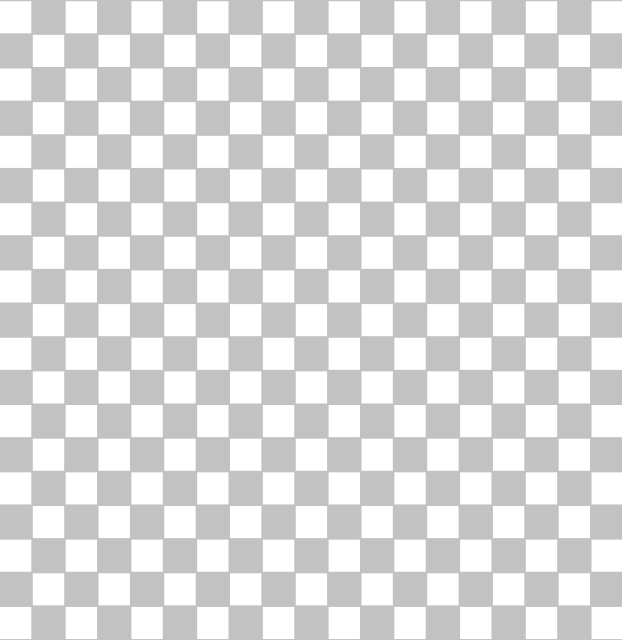
Give the GLSL for this pattern, as a WebGL 2 fragment shader.

```glsl
#version 300 es
precision highp float;

uniform vec2 u_resolution;
out vec4 fragColor;

const vec3 GREY = vec3(0.762);
const vec3 WHITE = vec3(1.0);
const vec2 CELL_SIZE = vec2(0.05284, 0.05258);    // share of the canvas
const vec2 GRID_ORIGIN = vec2(-0.0013, 0.0007);   // from the top left corner
const float LINE_WIDTH = 0.046;                   // grey seam, in cells

// Coverage of a centred box inside one cell, softened over one pixel.
float boxCoverage(vec2 local, vec2 halfSize, vec2 pixel) {
    vec2 inside = clamp((halfSize - abs(local)) / pixel + 0.5, 0.0, 1.0);
    return inside.x * inside.y;
}

// 1 on cells whose column and row add up to an even number.
float evenCell(vec2 cell) {
    return 1.0 - mod(cell.x + cell.y, 2.0);
}

// White squares on alternate cells, separated by thin seams.
float checker(vec2 grid, vec2 pixel, float lineWidth) {
    vec2 local = fract(grid) - 0.5;
    vec2 halfSize = vec2(0.5 * (1.0 - lineWidth));
    return evenCell(floor(grid)) * boxCoverage(local, halfSize, pixel);
}

void main() {
    vec2 uv = gl_FragCoord.xy / u_resolution;
    uv.y = 1.0 - uv.y;

    vec2 grid = (uv - GRID_ORIGIN) / CELL_SIZE;
    vec2 pixel = 1.0 / (u_resolution * CELL_SIZE);

    float white = checker(grid, pixel, LINE_WIDTH);
    fragColor = vec4(mix(GREY, WHITE, white), 1.0);
}
```
